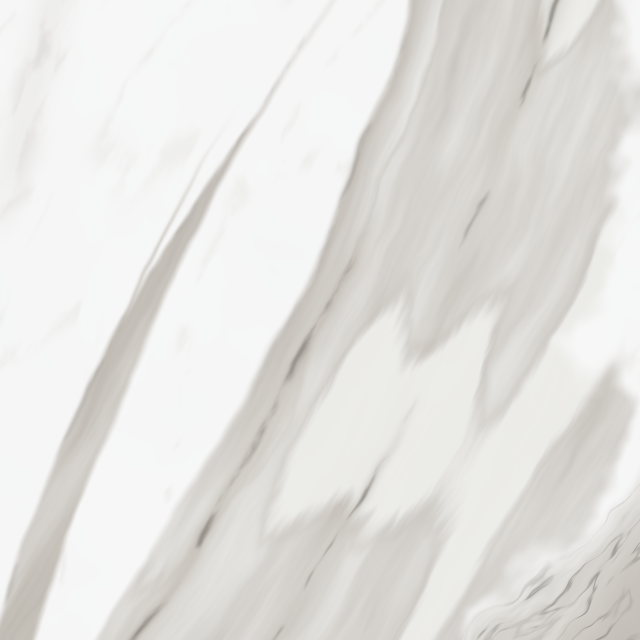
Reproduce this texture procedurally as a WebGL 1 fragment shader.

```glsl
precision highp float;
uniform vec2 u_resolution;

vec2 gradientAt(vec2 cell) {
  float angle = 6.2832 * fract(sin(dot(cell, vec2(127.1, 311.7))) * 43758.55);
  return vec2(cos(angle), sin(angle));
}

float gradientNoise(vec2 p) {
  vec2 i = floor(p), f = fract(p);
  vec2 u = f * f * f * (f * (f * 6.0 - 15.0) + 10.0);
  vec2 e = vec2(0.0, 1.0);
  float low = mix(dot(gradientAt(i), f), dot(gradientAt(i + e.yx), f - e.yx), u.x);
  float high = mix(dot(gradientAt(i + e), f - e), dot(gradientAt(i + e.yy), f - e.yy), u.x);
  return mix(low, high, u.y);
}

float fbm(vec2 p) {
  float sum = 0.0, amplitude = 1.0;
  for (int i = 0; i < 4; i++) {
    sum += amplitude * gradientNoise(p);
    p = p * 2.03 + vec2(17.3, 9.1);
    amplitude *= 0.5;
  }
  return sum;
}

// Soft line at distance d from its centre
float line(float d, float width) {
  return exp(-d * d / (width * width));
}

void main() {
  vec2 p = gl_FragCoord.xy / u_resolution;
  float y = p.y;
  float wobble = fbm(p * 4.0 + 3.7);

  vec3 white = vec3(0.965, 0.966, 0.966);
  vec3 cream = vec3(0.93, 0.93, 0.917);
  vec3 pale = vec3(0.885, 0.878, 0.863);
  vec3 grey = vec3(0.835, 0.823, 0.805);
  vec3 taupe = vec3(0.765, 0.745, 0.715);
  vec3 dark = vec3(0.49, 0.47, 0.445);

  // Distances across the curved flow of the broad band and the side vein
  float across = p.x - (0.15 + 0.68 * y - 0.19 * y * y) + 0.018 * wobble;
  float side = p.x - (0.02 + 0.30 * y + 0.20 * y * y) + 0.014 * wobble;
  vec2 flow = vec2(across, y);
  float streak = fbm(flow * vec2(13.0, 2.0) + 5.2);
  float fibre = fbm(flow * vec2(60.0, 7.0) + 1.4);
  float patchy = smoothstep(-0.15, 0.4, fbm(flow * vec2(24.0, 9.0) + 8.6));

  // White ground with faint clouds and hairlines
  vec3 color = white + 0.006 * wobble;
  float hair = line(gradientNoise(vec2(side * 7.0, y * 1.6) + 2.3), 0.035);
  color = mix(color, pale, 0.35 * hair * patchy);
  float corner = line(p.x - 0.25 * (y - 0.66), 0.03) * smoothstep(0.6, 0.8, y);
  color = mix(color, grey, 0.6 * corner * (0.4 + 0.6 * patchy));

  // Side vein, tapering upward, with a thin split beside it
  float halfWidth = 0.003 + 0.031 * (1.0 - smoothstep(0.3, 0.92, y)) + 0.006 * streak;
  float vein = 1.0 - smoothstep(halfWidth - 0.007, halfWidth + 0.008, abs(side));
  vec3 veinColor = mix(taupe, grey, smoothstep(-0.1, 0.6, streak + 0.5 * y));
  color = mix(color, veinColor + 0.02 * fibre, vein * (1.0 - 0.65 * smoothstep(0.7, 1.0, y)));
  float splitSpan = smoothstep(0.38, 0.5, y) * (1.0 - smoothstep(0.6, 0.85, y));
  color = mix(color, taupe, 0.6 * splitSpan * line(side + 0.02 + 0.06 * (y - 0.45), 0.004));
  color = mix(color, dark, 0.35 * patchy * vein * line(side + halfWidth, 0.005));

  // Broad band, crisp on the left and ragged on the right
  float rightEdge = across - 0.6 + 0.33 * y * y + 0.11 * wobble;
  float band = smoothstep(-0.007, 0.012, across + 0.006 * streak)
             * (1.0 - smoothstep(-0.02, 0.028, rightEdge));
  vec3 stone = mix(grey, pale, smoothstep(-0.2, 0.5, streak));
  stone = mix(stone, taupe, 0.6 * smoothstep(0.2, 0.65, -streak));
  stone += 0.02 * fibre;

  // Pale lenses stretched along the flow
  float lensField = gradientNoise(flow * vec2(8.5, 2.3) + vec2(0.4, 6.7)) + 0.05 * fibre;
  float lens = smoothstep(0.1, 0.2, lensField) * smoothstep(0.03, 0.07, across);
  stone = mix(stone, taupe, 0.3 * line(lensField - 0.07, 0.035));
  stone = mix(stone, cream, 0.92 * lens);

  // Shaded threads with broken dark cores
  float edgeThread = smoothstep(0.3, 0.55, y);
  float innerThread = 1.0 - smoothstep(0.55, 0.7, y);
  float upperThread = smoothstep(0.45, 0.8, y);
  float lowerThread = 1.0 - smoothstep(0.25, 0.4, y);
  float innerAxis = across - 0.06 - 0.012 * streak;
  float upperAxis = across - 0.225 - 0.012 * streak;
  float lowerAxis = across - 0.27 + 0.015 * streak;
  float shade = edgeThread * line(across - 0.01, 0.016) + innerThread * line(innerAxis, 0.018)
              + 0.6 * upperThread * line(upperAxis, 0.014) + 0.5 * lowerThread * line(lowerAxis, 0.012);
  float core = 0.6 * edgeThread * line(across - 0.006, 0.005) + innerThread * line(innerAxis, 0.005)
             + upperThread * line(upperAxis, 0.0035) + lowerThread * line(lowerAxis, 0.0035);
  stone = mix(stone, taupe, min(0.75 * shade, 0.9));
  stone = mix(stone, dark, min(0.65 * core * patchy, 0.8));
  color = mix(color, stone, band);

  // Dark veined corner at the lower right
  float diagonal = p.x - y - 0.74 + 0.07 * wobble;
  float cornerBand = smoothstep(-0.03, 0.035, diagonal);
  vec2 slant = vec2(diagonal * 17.0, (p.x + y) * 3.0);
  float cornerStreak = fbm(slant + 4.1);
  vec3 cornerColor = mix(grey, pale, smoothstep(-0.1, 0.5, cornerStreak)) + 0.02 * fibre;
  cornerColor = mix(cornerColor, taupe, smoothstep(0.05, 0.25, diagonal));
  cornerColor = mix(cornerColor, dark, 0.6 * line(cornerStreak, 0.06) * (0.25 + 0.75 * patchy));
  color = mix(color, cornerColor, cornerBand);

  gl_FragColor = vec4(clamp(color, 0.0, 1.0), 1.0);
}
```
